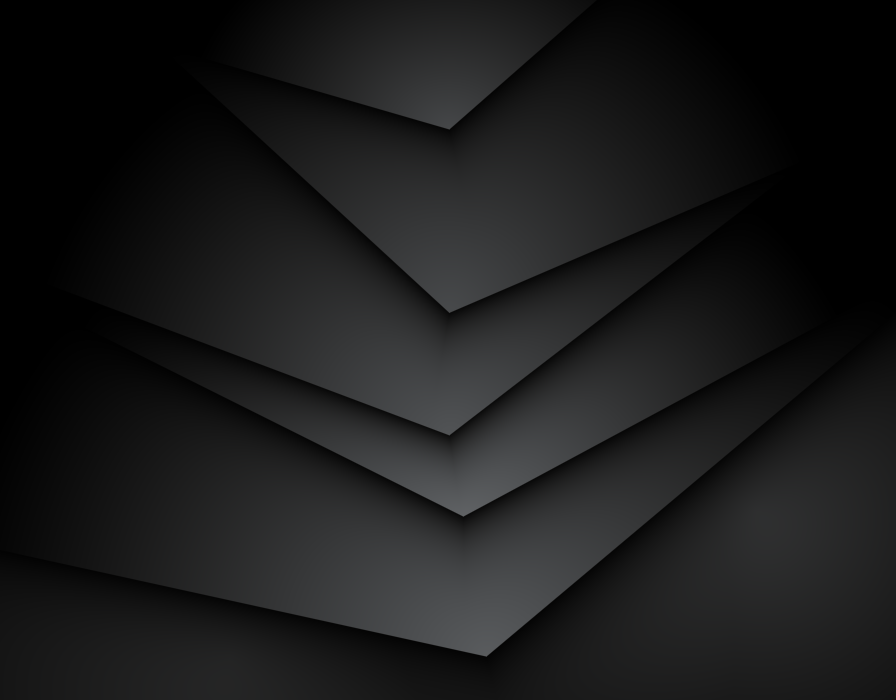
This background is drawn by a Shadertoy shader. Its source:

```glsl
// Five dark paper sheets, stacked as downward chevrons over a dim backdrop.
// Each sheet is the meeting of two half-planes, lit by a glow at its tip,
// and casts a soft shadow on whatever lies beneath it.

#define SHEET_COUNT 5
#define SHADOW_STRENGTH 0.88
#define SHADOW_WIDTH 0.032
#define GLOW_CURVE 1.08
#define TINT_DARK vec3(1.0, 1.0, 1.0)
#define TINT_LIGHT vec3(0.975, 1.0, 1.025)
#define FLOOR_LEFT 0.165
#define FLOOR_RIGHT 0.21

// Lowest sheet first: tip x, tip y, left slope, right slope
const vec4 SHAPES[SHEET_COUNT] = vec4[SHEET_COUNT](
    vec4(0.695, 0.062, 0.219, 0.840),
    vec4(0.662, 0.262, 0.499, 0.538),
    vec4(0.642, 0.378, 0.376, 0.770),
    vec4(0.642, 0.553, 0.921, 0.430),
    vec4(0.642, 0.815, 0.290, 0.878));

// Glow radius x, glow radius y, peak brightness, shadow spread
const vec4 LIGHTS[SHEET_COUNT] = vec4[SHEET_COUNT](
    vec4(0.77, 0.77, 0.36, 1.45),
    vec4(0.61, 0.61, 0.40, 1.00),
    vec4(0.62, 0.62, 0.33, 1.00),
    vec4(0.55, 0.55, 0.29, 1.00),
    vec4(0.38, 0.31, 0.28, 0.90));

// Brightness falling from 1 at the centre to 0 at the radius
float glow(vec2 offset, vec2 radius) {
    return pow(max(1.0 - length(offset / radius), 0.0), GLOW_CURVE);
}

// Signed distance to a chevron, negative inside, mitred below its tip
float chevron(vec2 offset, vec2 slopes) {
    float left = -(offset.y + slopes.x * offset.x) / length(vec2(slopes.x, 1.0));
    float right = -(offset.y - slopes.y * offset.x) / length(vec2(slopes.y, 1.0));
    return max(left, right);
}

void mainImage(out vec4 fragColor, in vec2 fragCoord) {
    // Height is one unit; the layout stays centred horizontally
    float pixel = 1.0 / iResolution.y;
    vec2 p = (fragCoord - vec2(0.5 * iResolution.x, 0.0)) * pixel;
    p.x += 0.64;

    // Backdrop: two broad pools of light
    float shade = FLOOR_LEFT * glow(p - vec2(0.33, 0.06), vec2(0.72));
    shade += FLOOR_RIGHT * glow(p - vec2(1.08, 0.27), vec2(0.55));

    // Sheets from the bottom up, each shadowing those below
    for (int i = 0; i < SHEET_COUNT; i++) {
        vec4 shape = SHAPES[i];
        vec4 light = LIGHTS[i];
        vec2 offset = p - shape.xy;
        float dist = chevron(offset, shape.zw);

        float shadow = exp(-max(dist, 0.0) / (SHADOW_WIDTH * light.w));
        shade *= 1.0 - SHADOW_STRENGTH * shadow;

        float surface = light.z * glow(offset, light.xy);
        float cover = smoothstep(0.75 * pixel, -0.75 * pixel, dist);
        shade = mix(shade, surface, cover);
    }

    // Brighter greys lean slightly blue
    vec3 tint = mix(TINT_DARK, TINT_LIGHT, smoothstep(0.05, 0.3, shade));
    fragColor = vec4(shade * tint, 1.0);
}
```
